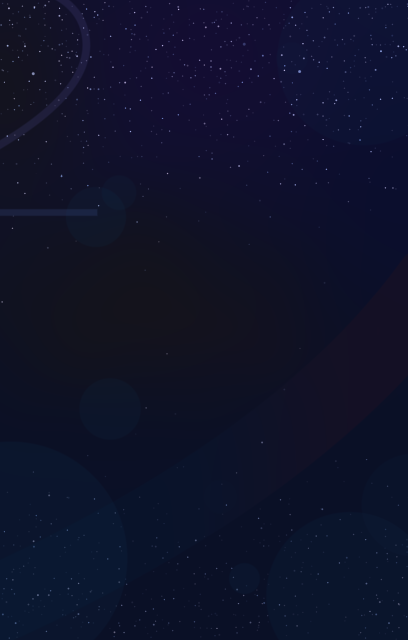
Reproduce this background procedurally as a Shadertoy shader.

```glsl
// Dim night sky: soft colour glows behind translucent discs, curved ribbons and a bar.
// Shapes are distance functions; stars are jittered points on hashed grids that
// thin out towards the middle. Lengths are fractions of the canvas height.

const vec3 NAVY = vec3(0.040, 0.062, 0.150);
const vec3 INDIGO = vec3(0.058, 0.062, 0.195);
const vec3 VIOLET = vec3(0.078, 0.050, 0.195);
const vec3 UMBER = vec3(0.078, 0.076, 0.108);
const vec3 DEEP_BLUE = vec3(0.040, 0.052, 0.180);
const vec3 TEAL = vec3(0.050, 0.230, 0.360);
const vec3 PLUM = vec3(0.100, 0.065, 0.140);
const vec3 LAVENDER = vec3(0.260, 0.250, 0.480);

float hash(vec2 p) {
    return fract(sin(dot(p, vec2(127.1, 311.7))) * 43758.55);
}

float noise(vec2 p) {
    vec2 i = floor(p), f = fract(p);
    f = f * f * (3.0 - 2.0 * f);
    return mix(mix(hash(i), hash(i + vec2(1, 0)), f.x),
               mix(hash(i + vec2(0, 1)), hash(i + vec2(1, 1)), f.x), f.y);
}

float glow(vec2 p, vec2 center, vec2 size) {
    vec2 d = (p - center) / size;
    return exp(-dot(d, d));
}

float fill(float dist, float px) {
    return smoothstep(px, -px, dist);
}

float disc(vec2 p, vec2 center, float radius, float px) {
    return fill(length(p - center) - radius, px);
}

float segmentDist(vec2 p, vec2 a, vec2 b) {
    vec2 ab = b - a;
    return length(p - a - ab * clamp(dot(p - a, ab) / dot(ab, ab), 0.0, 1.0));
}

// Distance to a quadratic curve, walked as short segments
float curveDist(vec2 p, vec2 a, vec2 b, vec2 c) {
    float nearest = 10.0;
    vec2 last = a;
    for (int i = 1; i <= 24; i++) {
        float t = float(i) / 24.0;
        vec2 next = mix(mix(a, b, t), mix(b, c, t), t);
        nearest = min(nearest, segmentDist(p, last, next));
        last = next;
    }
    return nearest;
}

// One star per chosen cell, mostly faint
vec3 stars(vec2 p, float cells, float density, float radius, float px) {
    vec2 id = floor(p * cells);
    vec2 jitter = vec2(hash(id + 3.1), hash(id + 7.7)) * 0.7 + 0.15;
    float dist = length(p - (id + jitter) / cells);
    float lit = step(hash(id + 13.3), density);
    float power = mix(0.10, 0.80, pow(hash(id + 21.9), 3.0));
    vec3 tint = mix(vec3(0.60, 0.75, 1.0), vec3(1.0, 0.92, 0.95), hash(id + 31.5));
    return tint * lit * power * smoothstep(radius + px, radius - px * 0.5, dist);
}

vec3 skyColor(vec2 p) {
    vec2 q = p + 0.035 * (vec2(noise(p * 9.0), noise(p * 9.0 + 40.0)) - 0.5);
    vec3 color = mix(NAVY, INDIGO, smoothstep(0.45, 0.90, q.y));
    color = mix(color, DEEP_BLUE, 0.8 * glow(q, vec2(0.62, 0.73), vec2(0.20, 0.22)));
    color = mix(color, VIOLET, 0.85 * glow(q, vec2(0.32, 0.92), vec2(0.20, 0.20)));
    color = mix(color, UMBER, 0.85 * glow(q, vec2(0.0, 0.87), vec2(0.14, 0.20)));
    color = mix(color, UMBER, 0.95 * glow(q, vec2(0.20, 0.53), vec2(0.24, 0.16)));
    return color + vec3(0.012, 0.0, -0.005) * glow(q, vec2(0.38, 0.46), vec2(0.15, 0.08));
}

void mainImage(out vec4 fragColor, in vec2 fragCoord) {
    float px = 1.0 / iResolution.y;
    vec2 p = fragCoord * px;
    vec3 color = skyColor(p);

    // Broad ribbon, plum at the right and blue at the lower left
    float ribbon = curveDist(p, vec2(0.677, 0.557), vec2(0.456, 0.251), vec2(-0.078, 0.023));
    vec3 ribbonColor = mix(vec3(0.035, 0.080, 0.175), PLUM, smoothstep(0.25, 0.60, p.x));
    color = mix(color, ribbonColor, 0.65 * fill(ribbon - 0.0612, px));

    // Large corner discs
    color = mix(color, TEAL, 0.085 * disc(p, vec2(0.568, 0.908), 0.135, px));
    color = mix(color, TEAL, 0.130 * disc(p, vec2(0.017, 0.128), 0.182, px));
    color = mix(color, TEAL, 0.110 * disc(p, vec2(0.547, 0.069), 0.131, px));
    color = mix(color, TEAL, 0.070 * disc(p, vec2(0.645, 0.211), 0.080, px));

    // Small discs
    color = mix(color, TEAL, 0.050 * disc(p, vec2(0.456, 0.909), 0.025, px));
    color = mix(color, TEAL, 0.120 * disc(p, vec2(0.150, 0.661), 0.047, px));
    color = mix(color, TEAL, 0.100 * disc(p, vec2(0.186, 0.699), 0.027, px));
    color = mix(color, TEAL, 0.110 * disc(p, vec2(0.172, 0.361), 0.048, px));
    color = mix(color, TEAL, 0.130 * disc(p, vec2(0.382, 0.096), 0.024, px));
    color = mix(color, TEAL, 0.025 * disc(p, vec2(0.344, 0.224), 0.026, px));

    // Thin hook and straight bar
    vec2 bend = vec2(0.135, 0.928);
    float hook = min(curveDist(p, vec2(0.081, 1.010), vec2(0.135, 0.984), bend),
                     curveDist(p, bend, vec2(0.133, 0.850), vec2(-0.010, 0.768)));
    color = mix(color, LAVENDER, 0.27 * fill(hook - 0.006, px));
    float bar = max(abs(p.y - 0.668) - 0.0052, p.x - 0.152);
    color = mix(color, vec3(0.20, 0.27, 0.48), 0.30 * fill(bar, px));

    // Stars crowd the top and, more faintly, the bottom
    float upper = smoothstep(0.58, 1.0, p.y);
    float lower = smoothstep(0.32, 0.0, p.y);
    float density = upper + 0.8 * lower;
    float strength = mix(0.55, 1.0, step(0.5, p.y));
    color += strength * stars(p, 120.0, 0.30 * density, 0.0005, px);
    color += strength * stars(p + 5.3, 60.0, 0.14 * density, 0.0009, px);
    color += stars(p + 9.1, 18.0, 0.10 * upper, 0.0018, px);

    fragColor = vec4(color, 1.0);
}
```
